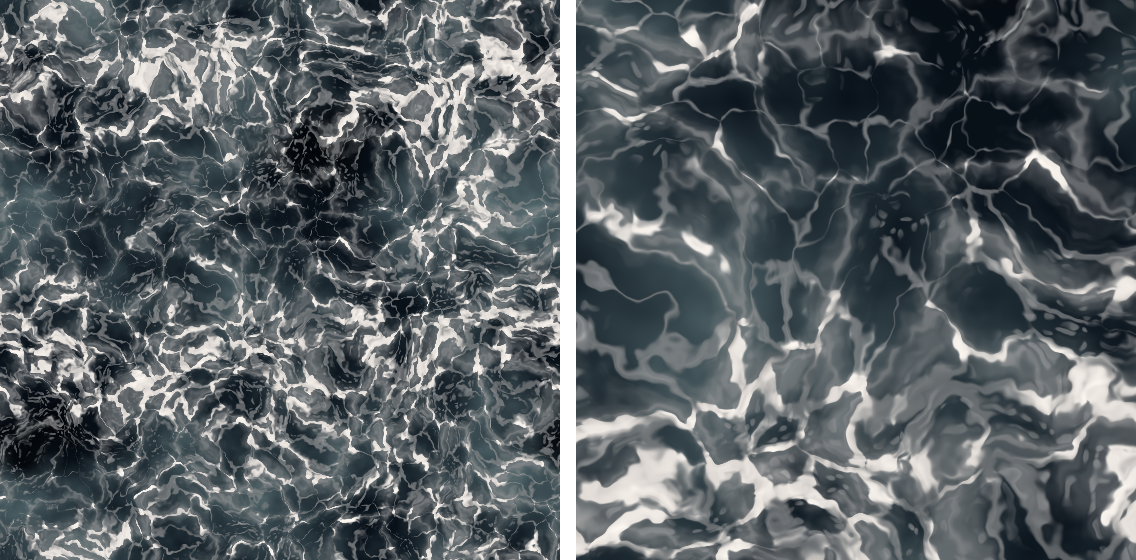
Left: the whole. Right: its middle third, enlarged.
Write a Shadertoy shader that draws this texture.

```glsl
// Storm sea from above: dark teal water under torn sheets, lace and threads of foam.
// Warped cellular borders make the foam web; wave bands, diagonal streaks and two
// breaking crests steer its thickness. Every lattice wraps, so the canvas tiles.

const vec3 DEEP = vec3(0.030, 0.062, 0.095);
const vec3 TEAL = vec3(0.290, 0.370, 0.390);
const vec3 FOAM_GREY = vec3(0.540, 0.545, 0.550);
const vec3 FOAM_WHITE = vec3(0.880, 0.860, 0.840);

const float COARSE_CELLS = 12.0;
const float FINE_CELLS = 27.0;
const float FLECK_CELLS = 85.0;
const float WARP = 0.11;
const float FILM_ALPHA = 0.60;
const float LACE_ALPHA = 0.65;
const float THREAD_ALPHA = 0.50;
const float FLECK_ALPHA = 0.60;
const vec2 CREST_CENTRE = vec2(0.42, 0.31);
const vec2 TUMBLE_OFFSET = vec2(-0.14, -0.02);
const vec2 POCKET_OFFSET = vec2(-0.35, -0.09);
const float CREST_RADIUS = 0.10;
const float TAU = 6.28319;

// Random pair for a lattice cell, wrapped to the period
vec2 hash2(vec2 cell, vec2 period, float seed) {
    vec2 c = mod(cell, period) + seed * 17.3;
    vec3 q = fract(c.xyx * vec3(0.1031, 0.1030, 0.0973));
    q += dot(q, q.yzx + 33.33);
    return fract((q.xx + q.yz) * q.zy);
}

float corner(vec2 cell, vec2 f, vec2 offset, vec2 period, float seed) {
    return dot(hash2(cell + offset, period, seed) * 2.0 - 1.0, f - offset);
}

// Gradient noise, about -1 to 1
float noise(vec2 p, vec2 period, float seed) {
    vec2 c = floor(p), f = p - c;
    vec2 s = f * f * f * (f * (f * 6.0 - 15.0) + 10.0);
    float low = mix(corner(c, f, vec2(0, 0), period, seed), corner(c, f, vec2(1, 0), period, seed), s.x);
    float high = mix(corner(c, f, vec2(0, 1), period, seed), corner(c, f, vec2(1, 1), period, seed), s.x);
    return 1.6 * mix(low, high, s.y);
}

float fbm(vec2 uv, vec2 freq, int octaves, float seed) {
    float sum = 0.0, amp = 0.5;
    for (int i = 0; i < octaves; i++) {
        sum += amp * noise(uv * freq, freq, seed + float(i));
        freq *= 2.0;
        amp *= 0.55;
    }
    return sum;
}

// Cellular noise: x = distance to nearest point, y = gap to the second (0 on borders)
vec2 cells(vec2 uv, float freq, float seed) {
    vec2 p = uv * freq, c = floor(p), f = p - c;
    float first = 9.0, second = 9.0;
    for (int j = -1; j <= 1; j++) {
        for (int i = -1; i <= 1; i++) {
            vec2 o = vec2(i, j);
            float d = length(o + hash2(c + o, vec2(freq), seed) - f);
            second = min(second, max(first, d));
            first = min(first, d);
        }
    }
    return vec2(first, second - first);
}

float blob(vec2 d, vec2 size) {
    d /= size;
    return exp(-dot(d, d));
}

void mainImage(out vec4 fragColor, in vec2 fragCoord) {
    vec2 uv = fragCoord / iResolution.xy;

    // Turbulent warp
    vec2 w = uv + WARP * vec2(fbm(uv, vec2(4.0), 6, 1.0), fbm(uv, vec2(4.0), 6, 11.0));

    // Wave bands and diagonal streaks
    float storm = 0.5 + 0.5 * cos(TAU * 2.0 * (w.y - 0.36));
    vec2 slant = vec2(w.x - 2.0 * w.y, w.x + w.y);
    float streak = 0.5 + 0.5 * cos(TAU * 2.0 * (slant.x + 0.4));
    streak *= streak * (0.5 + 0.5 * cos(TAU * (slant.y - 0.28)));
    float fibre = fbm(slant, vec2(14.0, 5.0), 4, 21.0);

    // Two breaking crests, each with a bright tumble and a black pocket
    float crest = 0.0, tumble = 0.0, pocket = 0.0;
    for (int i = 0; i < 2; i++) {
        vec2 d = fract(w - CREST_CENTRE - 0.5 * float(i) + 0.5) - 0.5;
        float edge = length(d * vec2(1.0, 1.15)) - CREST_RADIUS;
        crest += smoothstep(0.010, 0.0, edge) * smoothstep(-0.045, 0.0, edge) * smoothstep(0.0, 0.06, d.y);
        tumble += blob(d - TUMBLE_OFFSET, vec2(0.07, 0.05));
        pocket += blob(d - POCKET_OFFSET, vec2(0.09, 0.05));
    }

    // Foam thickness
    float grain = fbm(w, vec2(48.0), 3, 31.0);
    float patches = fbm(uv, vec2(3.0), 3, 41.0);
    float cover = 0.16 + 0.42 * storm + streak * (0.5 + 0.8 * fibre) + 0.7 * patches
        + 0.55 * fbm(w, vec2(12.0), 4, 51.0) + 0.5 * crest + 0.35 * tumble - 0.55 * pocket;

    // Foam layers: film, lace, threads, flecks
    float coarse = cells(w, COARSE_CELLS, 2.0).y;
    float fine = cells(w, FINE_CELLS, 3.0).y;
    float fleckDist = cells(w, FLECK_CELLS, 4.0).x;
    float film = smoothstep(-0.25, 0.30, cover * 0.5 - coarse + 0.3 * grain);
    float lace = smoothstep(-0.06, 0.08, cover * 0.28 - fine + 0.3 * grain);
    float gaps = fbm(uv, vec2(9.0), 3, 61.0);
    float threads = smoothstep(0.10, 0.02, coarse + 0.2 * abs(grain))
        + 0.7 * smoothstep(0.07, 0.01, fine) * smoothstep(-0.1, 0.25, gaps);
    float flecks = smoothstep(0.32, 0.14, fleckDist)
        * smoothstep(0.05, 0.35, 0.3 * storm - gaps + 0.35 * pocket + 0.4 * grain);
    float alpha = 1.0 - (1.0 - FILM_ALPHA * film) * (1.0 - LACE_ALPHA * lace)
        * (1.0 - THREAD_ALPHA * min(threads, 1.0)) * (1.0 - FLECK_ALPHA * flecks);

    // Colour
    float shade = 0.62 + 1.3 * fbm(uv, vec2(4.0), 5, 71.0) - 0.25 * storm - 0.3 * coarse
        + 0.25 * streak - 0.8 * pocket;
    vec3 water = mix(DEEP, TEAL, clamp(shade, 0.0, 1.15)) * (1.0 - 0.6 * min(pocket, 1.0));
    float lit = smoothstep(0.25, 1.1, film * lace + 0.9 * grain + 0.6 * crest + 0.4 * tumble);
    vec3 foam = mix(FOAM_GREY, FOAM_WHITE, lit) * (1.0 + 0.25 * grain);
    fragColor = vec4(mix(water, foam, clamp(alpha + 0.2 * lit * lace, 0.0, 1.0)), 1.0);
}
```
